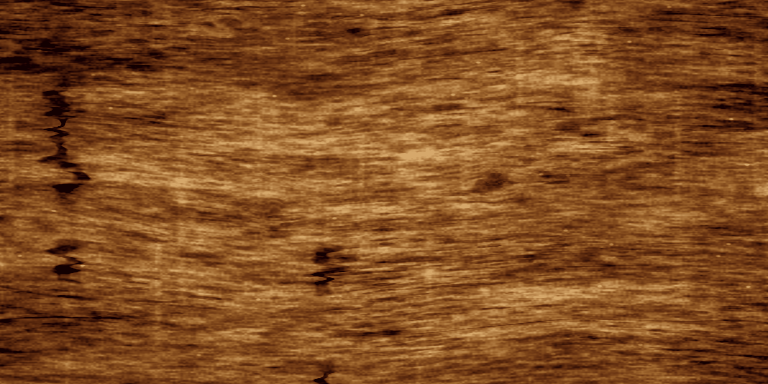
This texture is drawn by a Shadertoy shader. Its source:

```glsl
float hash(vec2 p) {
    vec3 q = fract(vec3(p.xyx) * 0.1031);
    q += dot(q, q.yzx + 33.33);
    return fract((q.x + q.y) * q.z);
}

float noise(vec2 p) {
    vec2 cell = floor(p), f = fract(p);
    f = f * f * (3.0 - 2.0 * f);
    return mix(mix(hash(cell), hash(cell + vec2(1, 0)), f.x),
               mix(hash(cell + vec2(0, 1)), hash(cell + vec2(1, 1)), f.x), f.y);
}

float fbm(vec2 p) {
    float sum = 0.0, weight = 0.533;
    for (int i = 0; i < 4; i++) {
        sum += weight * noise(p);
        p = p * 2.03 + vec2(17.3, 31.7);
        weight *= 0.5;
    }
    return sum;
}

// Tone 0..5 runs from charred brown to pale tan
vec3 woodColor(float tone) {
    vec3 ramp[6] = vec3[6](
        vec3(0.18, 0.05, 0.02), vec3(0.31, 0.13, 0.04), vec3(0.41, 0.20, 0.07),
        vec3(0.51, 0.29, 0.11), vec3(0.62, 0.40, 0.18), vec3(0.73, 0.53, 0.30));
    tone = clamp(tone, -0.8, 6.0);
    int i = int(clamp(floor(tone), 0.0, 4.0));
    return max(mix(ramp[i], ramp[i + 1], tone - float(i)), 0.0);
}

// Jagged dark marks running across the grain, feathered along it
float stains(vec2 p) {
    float mask = 0.0;
    for (int i = 0; i < 4; i++) {
        float k = float(i), column = floor(k / 2.0);
        vec2 center = vec2(0.18 + 0.68 * column, 0.63 - 0.32 * mod(k, 2.0) - 0.33 * column);
        float halfHeight = i == 0 ? 0.2 : 0.08;
        vec2 d = p - center;
        d.x += 0.10 * (fbm(vec2(p.y * 13.0, k * 7.0)) - 0.5);
        d.x += 0.07 * (noise(vec2(p.x * 9.0, p.y * 95.0)) - 0.5);
        float width = 0.008 + 0.045 * noise(vec2(k * 5.0, p.y * 40.0));
        float core = smoothstep(width, width * 0.4, abs(d.x));
        float halo = 0.25 * smoothstep(0.09, 0.0, abs(d.x));
        mask = max(mask, (core + halo) * smoothstep(halfHeight, halfHeight * 0.5, abs(d.y)));
    }
    return mask * (0.3 + 0.9 * noise(p * vec2(22, 95)));
}

void mainImage(out vec4 fragColor, in vec2 fragCoord) {
    vec2 p = fragCoord / iResolution.y;

    // Grain flow: gentle slow waves, bent around a few knots
    vec2 grain = p;
    grain.y += 0.07 * (noise(p * vec2(1.3, 2.2) + 4.0) - 0.5);
    grain.y += 0.006 * (noise(p * vec2(6, 9)) - 0.5);
    float knots = 0.0;
    for (int i = 0; i < 4; i++) {
        float k = float(i);
        vec2 d = p - vec2(0.59 + 0.05 * k + 0.06 * k * k, 0.70 + 0.24 * cos(k * 2.9));
        d += 0.03 * (vec2(noise(p * 28.0), noise(p * 28.0 + 9.0)) - 0.5);
        float r = length(d * vec2(0.8, 1.2));
        grain.y -= 0.5 * d.y * exp(-r * r * 500.0);
        knots += exp(-r * r * 1800.0) * (0.6 + 0.4 * noise(p * vec2(60, 90)));
    }

    // Light middle falling off to dark borders
    vec2 edge = (p - vec2(1.05, 0.5)) * vec2(0.95, 1.7);
    float tone = 4.0 - 1.4 * dot(edge, edge);

    // Broad bands and medium streaks
    tone += 2.9 * (fbm(grain * vec2(1.4, 6.0) + 21.0) - 0.5);
    tone += 2.4 * (fbm(grain * vec2(3.5, 30.0) + 8.0) - 0.5);
    tone += 1.3 * (noise(grain * vec2(6, 75) + 33.0) - 0.5);

    // Crisp fine fibres and grit
    tone += 1.9 * (noise(grain * vec2(17, 135)) - 0.5);
    tone += 1.8 * (noise(grain * vec2(42, 215) + 50.0) - 0.5);
    tone += 1.1 * (noise(p * vec2(150, 230)) - 0.5);

    // Short sharp dark pores, denser in patches
    float patches = smoothstep(0.3, 0.7, fbm(p * vec2(3, 9) + 13.0));
    float pores = smoothstep(0.62, 0.8, noise(grain * vec2(11, 120) + 70.0));
    float finePores = smoothstep(0.66, 0.82, noise(grain * vec2(24, 165) + 17.0));
    tone -= (1.5 * pores + 1.1 * finePores) * patches;

    // Long broken veins with a feathered side
    float contour = fbm(grain * vec2(0.6, 5.0) + 40.0) - 0.5;
    float veins = smoothstep(0.016, 0.0, abs(contour));
    veins += 0.5 * smoothstep(0.07, 0.0, contour) * smoothstep(-0.01, 0.0, contour);
    float breaks = smoothstep(0.3, 0.7, noise(grain * vec2(5, 20) + 3.0));
    tone -= 1.2 * veins * breaks * (0.4 + noise(grain * vec2(14, 110) + 5.0));

    // Knots, stains and streaky smudges
    tone -= 1.5 * knots;
    tone -= 3.6 * stains(p);
    float smudge = smoothstep(0.58, 0.78, fbm(p * vec2(6, 18) + 60.0));
    tone -= 2.2 * smudge * noise(grain * vec2(20, 110) + 80.0);

    // Faint upright wear marks and pale chips
    float wear = smoothstep(0.68, 0.95, noise(p * vec2(34, 3.5) + 90.0));
    tone += 0.9 * wear * noise(p * vec2(70, 60));
    vec2 chipGrid = p * vec2(26, 34);
    vec2 chipCell = floor(chipGrid);
    vec2 chipOffset = fract(chipGrid) - 0.3 - 0.4 * vec2(hash(chipCell), hash(chipCell + 5.0));
    float chip = smoothstep(0.16, 0.04, length(chipOffset * vec2(0.7, 1.0)));
    tone += 1.8 * chip * step(0.975, hash(chipCell + 11.0));

    fragColor = vec4(woodColor(tone), 1.0);
}
```
